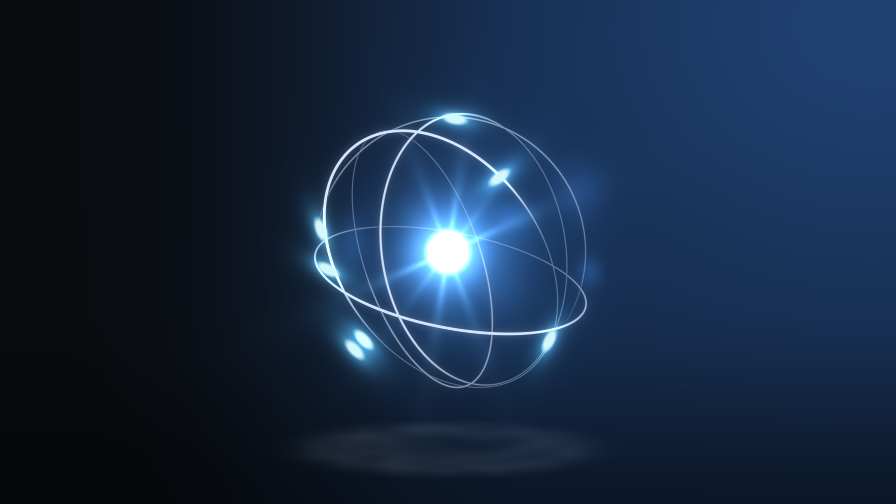
Write a Shadertoy shader that draws this background.

```glsl
// A glowing core inside a cage of orbit rings, floating over a dim floor on dark blue.

float hashAngle(vec2 cell) {
    return 6.2832 * fract(sin(dot(cell, vec2(127.1, 311.7))) * 43758.5);
}

float cornerGradient(vec2 cell, vec2 offset) {
    float a = hashAngle(cell);
    return dot(vec2(cos(a), sin(a)), offset);
}

float gradientNoise(vec2 p) {
    vec2 i = floor(p), f = fract(p), u = f * f * (3.0 - 2.0 * f);
    vec2 e = vec2(1.0, 0.0);
    return mix(mix(cornerGradient(i, f), cornerGradient(i + e, f - e), u.x),
               mix(cornerGradient(i + e.yx, f - e.yx), cornerGradient(i + 1.0, f - 1.0), u.x), u.y);
}

float gaussian(vec2 d, vec2 size) {
    d /= size;
    return exp(-dot(d, d));
}

// Light of a tilted ellipse: half extents, shear, and the side that faces the viewer
float orbit(vec2 d, vec2 extent, float shear, vec2 nearSide, float power) {
    vec2 n = d / extent;
    vec2 g = (n - shear * n.yx) / (1.0 - shear * shear);
    float r = sqrt(max(dot(n, g), 1e-5));
    float dist = abs(r - 1.0) * r / max(length(g / extent), 1e-4);
    float facing = smoothstep(-0.5, 0.6, dot(normalize(d + 1e-5), normalize(nearSide))) * power;
    float width = mix(0.0006, 0.0021, facing);
    float px = 1.0 / iResolution.y;
    float line = 1.0 - smoothstep(width - 0.5 * px, width + px, dist);
    return line * mix(0.36, 0.95, facing) + 0.22 * facing * exp(-dist / 0.007);
}

void mainImage(out vec4 fragColor, in vec2 fragCoord) {
    vec2 uv = fragCoord / iResolution.xy;
    vec2 p = (fragCoord - 0.5 * iResolution.xy) / iResolution.y;
    float px = 1.0 / iResolution.y;

    // Backdrop: dark left side and floor, blue toward the upper right
    float light = smoothstep(0.08, 0.62, uv.x);
    vec3 color = mix(vec3(0.035, 0.045, 0.06), vec3(0.078, 0.16, 0.275), light);
    color += vec3(0.045, 0.09, 0.17) * gaussian(uv - vec2(0.97, 0.95), vec2(0.38, 0.55));
    color *= mix(0.55, 1.0, smoothstep(-0.05, 0.4, uv.y));

    // Floor reflection with a darker middle
    vec2 floorPos = p - vec2(-0.005, -0.391);
    float floorDisc = 1.0 - smoothstep(0.65, 1.1, length(floorPos / vec2(0.33, 0.058)));
    float hollow = gaussian(floorPos - vec2(0.04, 0.008), vec2(0.12, 0.02));
    float mottling = 0.85 + 0.5 * gradientNoise(p * vec2(14.0, 50.0));
    color += vec3(0.085, 0.085, 0.09) * floorDisc * (1.0 - 0.75 * hollow) * mottling;

    // Haze around the core and faint flare patches
    float radius = length(p);
    float haze = 1.0 + 0.35 * gradientNoise(p * 12.0);
    color += vec3(0.09, 0.19, 0.31) * exp(-radius * radius / 0.032) * haze;
    color += vec3(0.17, 0.32, 0.48) * exp(-radius * radius / 0.009);
    float patches = gaussian(p - vec2(-0.19, 0.02), vec2(0.03, 0.05))
                  + gaussian(p - vec2(0.13, 0.07), vec2(0.04, 0.03))
                  + 0.7 * gaussian(p - vec2(0.26, 0.12), vec2(0.05, 0.06))
                  + gaussian(p - vec2(0.28, -0.04), vec2(0.025, 0.03));
    color += vec3(0.05, 0.11, 0.19) * patches;

    // Star rays
    float angle = atan(p.y, p.x + 1e-5);
    float rays = 0.0;
    for (int i = 0; i < 4; i++) {
        float axis = 0.42 + 0.5 * float(i);
        rays += pow(abs(cos(angle - axis)), 240.0) * (0.7 + 0.3 * sin(axis * 5.0));
    }
    color += vec3(0.3, 0.48, 0.6) * rays * exp(-radius / 0.09);

    // Orbit rings
    float rings = orbit(p - vec2(0.005, -0.056), vec2(0.269, 0.1065), -0.43, vec2(-0.2, -1.0), 1.0);
    rings = max(rings, orbit(p + 0.014, vec2(0.2315, 0.2546), -0.33, vec2(-0.3, 0.5), 1.0));
    rings = max(rings, orbit(p - vec2(0.051, 0.005), vec2(0.185, 0.269), -0.125, vec2(-1.0, 0.1), 0.75));
    rings = max(rings, orbit(p + vec2(0.051, 0.014), vec2(0.139, 0.2546), -0.5, vec2(0.4, -1.0), 0.3));
    float upper = smoothstep(-0.12, 0.08, p.y + 0.4 * p.x);
    rings = max(rings, upper * orbit(p - vec2(0.005, 0.0), vec2(0.268), 0.0, vec2(-0.2, 1.0), 0.25));
    color = mix(color, vec3(0.83, 0.9, 1.0), clamp(rings, 0.0, 1.0));

    // Bright capsules riding the rings: position and tilt
    vec3 capsules[7] = vec3[7](
        vec3(0.014, 0.264, -0.17), vec3(0.102, 0.148, 0.65), vec3(-0.252, 0.044, -1.2),
        vec3(-0.238, -0.035, -0.5), vec3(-0.167, -0.174, -0.8), vec3(-0.185, -0.194, -0.8),
        vec3(0.201, -0.176, 1.1));
    for (int i = 0; i < 7; i++) {
        vec2 d = p - capsules[i].xy;
        float c = cos(capsules[i].z), s = sin(capsules[i].z);
        d = vec2(c * d.x + s * d.y, c * d.y - s * d.x);
        float body = (length(d / vec2(0.024, 0.0105)) - 1.0) * 0.0105;
        color += vec3(0.16, 0.36, 0.45) * exp(-max(body, 0.0) / 0.011);
        color = mix(color, vec3(0.83, 0.97, 0.98), 1.0 - smoothstep(-0.002 - px, 0.001 + px, body));
    }

    // White-hot core
    color += vec3(0.45, 0.68, 0.85) * exp(-radius * radius / 0.0032);
    color += vec3(1.0) * (1.0 - smoothstep(0.025, 0.052, radius));
    fragColor = vec4(clamp(color, 0.0, 1.0), 1.0);
}
```
